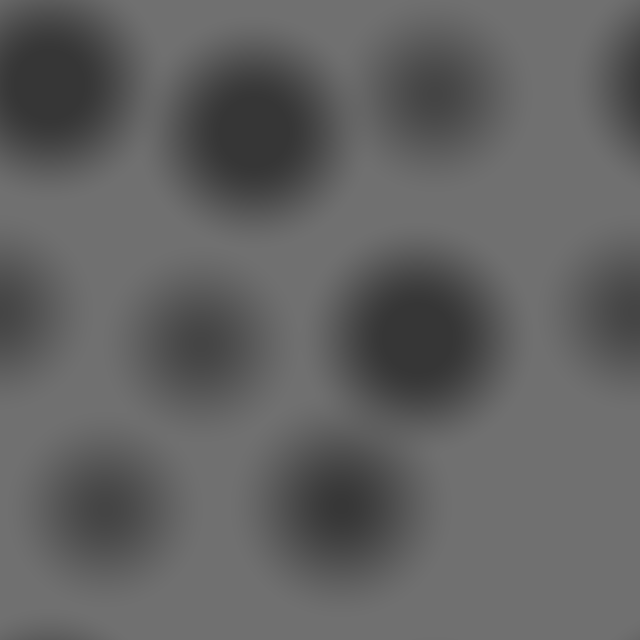
Write a WebGL 2 fragment shader that draws this texture.

```glsl
#version 300 es
precision highp float;
precision highp int;

uniform vec2 u_resolution;
out vec4 fragColor;

const int GRID = 3;
const int SPOT_SLOTS = GRID * GRID;
const float BACKGROUND_GRAY = 0.44;
const float CORE_GRAY = 0.21;
const float JITTER = 0.36;

// Integer hash giving two values in 0..1
vec2 hash2(uint seed) {
  uint a = seed * 747796405u + 2891336453u;
  a = ((a >> ((a >> 28u) + 4u)) ^ a) * 277803737u;
  a = (a >> 22u) ^ a;
  return vec2(a & 0xffffu, a >> 16u) / 65535.0;
}

// Shortest distance on the unit torus
float wrappedDistance(vec2 a, vec2 b) {
  vec2 delta = a - b;
  return length(delta - round(delta));
}

// Jittered grid point; each row slides by a third of a cell
vec2 spotCenter(int index, float jitter) {
  vec2 cell = vec2(index % GRID, index / GRID);
  vec2 offset = (hash2(uint(index) + 17u) - 0.5) * jitter;
  cell.x += cell.y / float(GRID);
  return fract((cell + 0.5 + offset) / float(GRID));
}

// Core radius, outer radius and strength: faint, medium, heavy or empty
vec3 spotShape(int rank) {
  if (rank < 4) return vec3(0.0, 0.165, 0.74);
  if (rank == 4) return vec3(0.0, 0.185, 0.98);
  if (rank < 8) return vec3(0.045, 0.19, 1.0);
  return vec3(0.0, 0.1, 0.0);
}

float softSpot(float dist, vec3 shape) {
  return shape.z * (1.0 - smoothstep(shape.x, shape.y, dist));
}

// Remaining light after all spots have shaded the point
float spotLight(vec2 uv, float jitter) {
  float light = 1.0;
  for (int i = 0; i < SPOT_SLOTS; i++) {
    int rank = (i * 4) % SPOT_SLOTS;
    float dist = wrappedDistance(uv, spotCenter(i, jitter));
    light *= 1.0 - softSpot(dist, spotShape(rank));
  }
  return light;
}

void main() {
  vec2 uv = gl_FragCoord.xy / u_resolution;
  float gray = mix(CORE_GRAY, BACKGROUND_GRAY, spotLight(uv, JITTER));
  fragColor = vec4(vec3(gray), 1.0);
}
```
